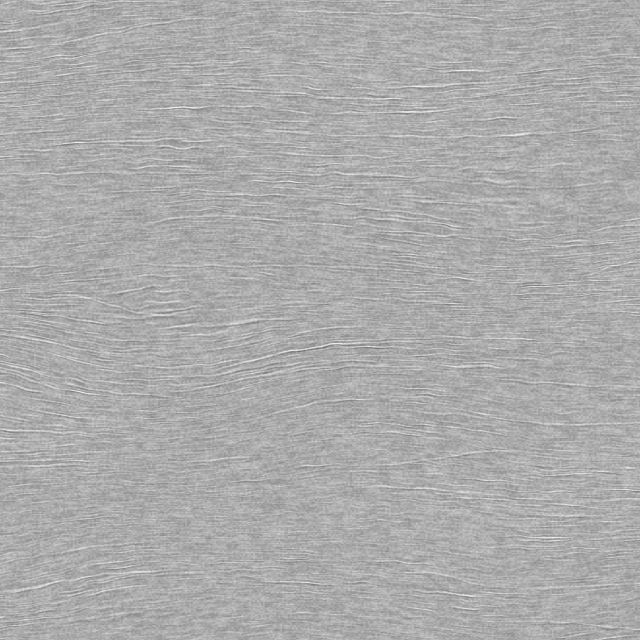
Give the GLSL for this texture map, as a Shadertoy shader.

```glsl
// Grey embossed wood grain: short raised fibres scattered in stretched cells
// follow a gently bent flow, with broken growth-ring contours, alternating
// smooth and rough zones, and a fine granular surface on top.

const float BASE_GREY = 0.671;
const float RING_SPACING = 0.062;

vec2 hash2(vec2 p) {
    vec3 q = fract(p.xyx * vec3(0.1031, 0.1030, 0.0973));
    q += dot(q, q.yzx + 33.33);
    return fract((q.xx + q.yz) * q.zy);
}

float valueNoise(vec2 p) {
    vec2 cell = floor(p), f = fract(p);
    vec2 u = f * f * f * (f * (f * 6.0 - 15.0) + 10.0);
    float low = mix(hash2(cell).x, hash2(cell + vec2(1, 0)).x, u.x);
    float high = mix(hash2(cell + vec2(0, 1)).x, hash2(cell + vec2(1, 1)).x, u.x);
    return mix(low, high, u.y);
}

// Noise centred on zero, with its own scale and offset
float signedNoise(vec2 p, vec2 scale, float seed) {
    return valueNoise(p * scale + seed) - 0.5;
}

// Height of the grain lines after broad bending
float flowHeight(vec2 p) {
    float arch = 0.010 * sin(p.x * 9.0 + 2.0 * sin(p.y * 5.0) + 0.6);
    return p.y + arch * sin(p.y * 11.0 + 1.0)
         + 0.045 * signedNoise(p, vec2(3.0, 6.0), 17.3);
}

// Stronger bending closes some contours into long eyes
float ringHeight(vec2 p) {
    return flowHeight(p) + 0.042 * signedNoise(p, vec2(4.0, 15.0), 41.7);
}

// Lit crest with a deep shadow below and a faint one above
float ridge(float t) {
    float below = t + 1.7, above = t - 1.7;
    return exp(-t * t) - 0.58 * exp(-below * below) - 0.27 * exp(-above * above);
}

// One tapered, slightly tilted fibre per jittered cell
float fibres(vec2 p, vec2 cellSize, float thickness, float seed) {
    vec2 home = floor(p / cellSize);
    float relief = 0.0;
    for (int j = -1; j <= 1; j++) {
        for (int i = -1; i <= 1; i++) {
            vec2 cell = home + vec2(i, j);
            vec2 jitter = hash2(cell + seed);
            vec2 shape = hash2(cell + seed + 71.0);
            vec2 d = p - (cell + jitter) * cellSize;
            float along = abs(d.x) / (cellSize.x * mix(0.25, 0.95, shape.x));
            float taper = 1.0 - smoothstep(0.45, 1.0, along);
            float tilt = 0.10 * (fract(shape.y * 7.0) - 0.5);
            float strength = mix(0.25, 1.3, shape.y * shape.y);
            relief += strength * taper * ridge((d.y - tilt * d.x) / thickness);
        }
    }
    return relief;
}

// Growth-ring outlines, kept at even width by the field's slope
float rings(vec2 p, float thickness) {
    float e = 0.002;
    float h = ringHeight(p);
    vec2 slope = vec2(ringHeight(p + vec2(e, 0.0)), ringHeight(p + vec2(0.0, e))) - h;
    float offset = (fract(h / RING_SPACING) - 0.5) * RING_SPACING;
    float broken = smoothstep(0.42, 0.68, valueNoise(p * vec2(6.0, 20.0) + 5.0));
    return broken * ridge(offset / max(length(slope) / e, 0.35) / thickness);
}

void mainImage(out vec4 fragColor, in vec2 fragCoord) {
    vec2 p = fragCoord / iResolution.y;
    float pixel = 1.0 / iResolution.y;

    // Bent coordinates with a small wavering of each line
    float waver = 0.0035 * signedNoise(p, vec2(42.0, 65.0), 9.1);
    vec2 grain = vec2(p.x, flowHeight(p) + waver);

    // Rough bands against smoother wood
    float zone = 0.65 * valueNoise(vec2(p.x, grain.y) * vec2(3.0, 13.0) + 23.0)
               + 0.35 * valueNoise(vec2(p.x, grain.y) * vec2(8.0, 36.0) + 61.0);
    float rough = smoothstep(0.28, 0.72, zone);

    // Raised lines from long and bold to short and faint
    float fine = max(0.0011, 0.6 * pixel);
    float bold = max(0.0015, 0.7 * pixel);
    float relief = 0.105 * mix(0.35, 1.25, rough) * fibres(grain, vec2(0.065, 0.0085), fine, 3.0);
    relief += 0.055 * fibres(grain, vec2(0.032, 0.0060), fine, 131.0);
    relief += 0.120 * rough * fibres(grain, vec2(0.150, 0.0170), bold, 257.0);
    relief += 0.110 * rings(p + vec2(0.0, waver), bold);

    // Stretched pores, granular surface and slow tone drift
    float surface = 0.10 * signedNoise(grain, vec2(55.0, 300.0), 13.0);
    surface += 0.11 * signedNoise(p, vec2(330.0, 410.0), 29.0);
    surface += 0.018 * signedNoise(p, vec2(3.0, 9.0), 87.0);

    float grey = clamp(BASE_GREY + relief + surface, 0.45, 0.92);
    fragColor = vec4(vec3(grey), 1.0);
}
```
